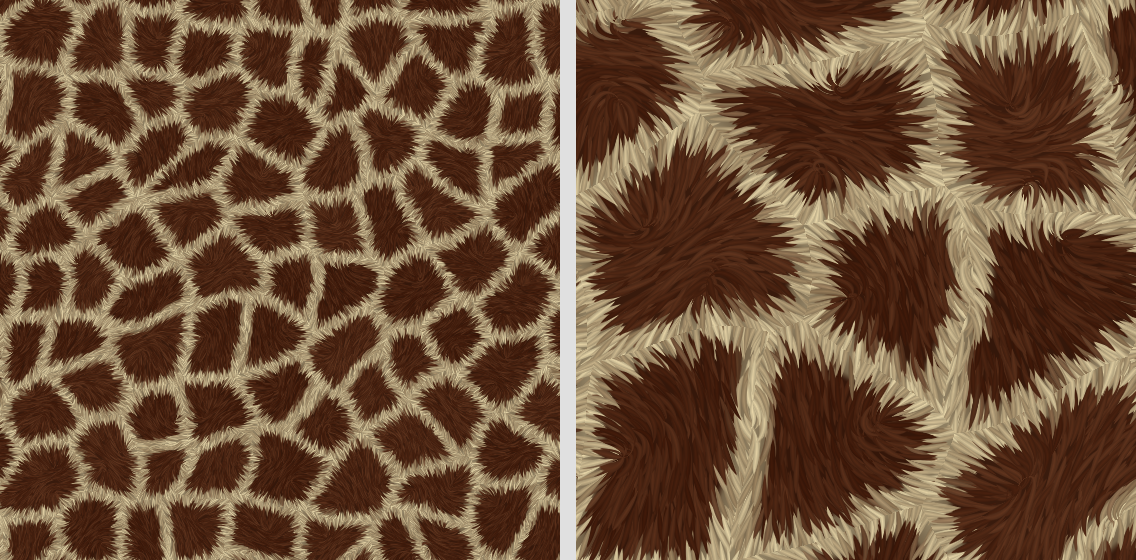
Left, the full canvas; right, a detail of the centre.
A Shadertoy shader for this texture:

```glsl
// Giraffe coat: dark brown rounded patches divided by pale cream bands.
// Cellular noise lays out the patches; layers of scattered tapered hairs each
// take the coat colour at their middle, which frays the patch borders.

#define CELLS 9.2           // patches across the canvas
#define JITTER 0.84         // irregularity of the patches
#define BAND 0.108          // half width of the pale bands, in patch units
#define ROUNDING 22.0       // higher values give sharper patch corners
#define HAIR_LENGTH 0.015   // half length of a hair, in canvas units
#define HAIR_WIDTH 0.0016   // half width of a hair, in canvas units
#define LAYERS 10
#define DARK_BROWN vec3(0.235, 0.092, 0.032)
#define RUST_BROWN vec3(0.365, 0.200, 0.115)
#define TAN        vec3(0.490, 0.390, 0.270)
#define CREAM      vec3(0.840, 0.775, 0.610)

vec3 hash3(vec2 p) {
    vec3 q = fract(p.xyx * vec3(0.1031, 0.1030, 0.0973));
    q += dot(q, q.yxz + 33.33);
    return fract((q.xxy + q.yzz) * q.zyx);
}

vec3 site(vec2 cell) {
    vec3 h = hash3(cell + 71.0);
    return vec3(0.5 + JITTER * (h.xy - 0.5), h.z);
}

// xy: offset from the patch centre, z: rounded border distance, w: patch tone
vec4 coat(vec2 p) {
    vec2 q = p * CELLS;
    q += 0.10 * sin(q.yx * 2.3 + vec2(0.4, 2.1)) + 0.03 * sin(q.yx * 6.1 + vec2(1.7, 0.2));
    vec2 base = floor(q), f = q - base;
    vec2 nearest = vec2(0.0), home = vec2(0.0);
    float best = 9.0, tone = 0.0;
    for (int j = -1; j <= 1; j++)
    for (int i = -1; i <= 1; i++) {
        vec2 g = vec2(i, j);
        vec3 s = site(base + g);
        vec2 r = g + s.xy - f;
        float d = dot(r, r);
        if (d < best) { best = d; nearest = r; home = g; tone = s.z; }
    }
    // Smooth minimum of the distances to all borders of this patch
    float sum = 0.0;
    for (int j = -2; j <= 2; j++)
    for (int i = -2; i <= 2; i++) {
        vec2 g = home + vec2(i, j);
        if (i == 0 && j == 0) continue;
        vec2 r = g + site(base + g).xy - f;
        float d = dot(0.5 * (nearest + r), normalize(r - nearest));
        sum += exp(-ROUNDING * d);
    }
    return vec4(-nearest, -log(sum) / ROUNDING, tone);
}

// Hairs comb outward near the bands and swirl inside the patches.
// Angles are doubled while blending, as a hair has no front or back.
vec2 combDirection(vec2 p, vec2 r) {
    float swirl = 1.6 * sin(p.x * 13.0 + 2.0 * sin(p.y * 9.0)) + 1.3 * sin(p.y * 17.0 - p.x * 7.0 + 1.0);
    vec2 axis = 4.0 * vec2(r.x * r.x - r.y * r.y, 2.0 * r.x * r.y);
    axis += 0.45 * vec2(cos(swirl), sin(swirl)) + vec2(-0.22, 0.0);
    float angle = 0.5 * atan(axis.y, axis.x + 1e-5);
    return vec2(cos(angle), sin(angle));
}

vec3 coatColor(vec4 c, vec3 rnd) {
    float edge = c.z + 0.035 * (rnd.y - 0.5);
    float pale = smoothstep(BAND + 0.025, BAND - 0.025, edge);
    vec3 brown = mix(DARK_BROWN, RUST_BROWN, clamp(0.82 * rnd.x + 0.24 * c.w - 0.06, 0.0, 1.0));
    float depth = 1.0 - clamp(c.z / BAND, 0.0, 1.0);
    vec3 blond = mix(TAN, CREAM, clamp(0.04 + 0.68 * rnd.x + 0.40 * depth, 0.0, 1.0));
    return mix(brown, blond, pale);
}

void mainImage(out vec4 fragColor, in vec2 fragCoord) {
    vec2 p = fragCoord / iResolution.y;
    float px = 1.0 / iResolution.y;

    // Shaded undercoat
    vec4 here = coat(p);
    vec2 comb = combDirection(p, here.xy);
    vec3 col = 0.78 * coatColor(here, vec3(0.3));

    // Hairs, painted layer over layer
    for (int layer = 0; layer < LAYERS; layer++) {
        float n = float(layer);
        vec2 shift = n * vec2(0.37, 0.61);
        vec2 base = floor(p / HAIR_LENGTH + shift);
        for (int j = -1; j <= 1; j++)
        for (int i = -1; i <= 1; i++) {
            vec2 cell = base + vec2(i, j);
            vec3 rnd = hash3(cell + n * vec2(37.0, 59.0));
            vec2 middle = (cell + rnd.xy - shift) * HAIR_LENGTH;
            vec3 look = hash3(cell.yx + n * 83.0 + 19.0);
            vec2 dir = normalize(comb + 0.5 * (rnd.z - 0.5) * vec2(-comb.y, comb.x));
            vec2 d = p - middle;
            float along = abs(dot(d, dir)) / (HAIR_LENGTH * mix(0.7, 1.0, look.z));
            if (along >= 1.0) continue;
            float across = abs(d.x * dir.y - d.y * dir.x);
            float width = HAIR_WIDTH * (1.0 - along * along);
            float cover = clamp((width - across) / px + 0.5, 0.0, 1.0) * min(1.0, 2.0 * width / px);
            if (cover < 0.02) continue;
            float sheen = 0.86 + 0.22 * (1.0 - clamp(across / HAIR_WIDTH, 0.0, 1.0)) - 0.08 * along;
            col = mix(col, sheen * coatColor(coat(middle), look), cover);
        }
    }
    fragColor = vec4(col, 1.0);
}
```
